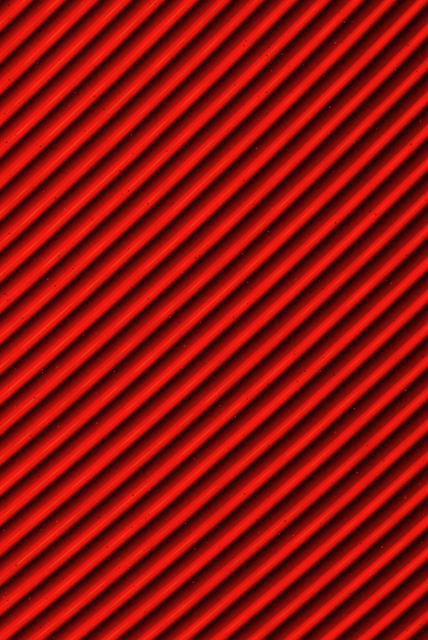
This texture is drawn by a Shadertoy shader. Its source:

```glsl
const vec3 SHADOW_RED = vec3(0.17, 0.010, 0.010);
const vec3 BRIGHT_RED = vec3(0.91, 0.082, 0.056);
const vec3 GLINT_ORANGE = vec3(0.97, 0.30, 0.10);
const vec3 DUST_PALE = vec3(0.85, 0.28, 0.22);
const float VALLEY = 0.36; // distance from crest down to the darkest line

float hash(vec2 p) {
    vec3 q = fract(p.xyx * 0.1031);
    q += dot(q, q.yzx + 33.33);
    return fract((q.x + q.y) * q.z);
}

vec2 gradientAt(vec2 cell) {
    float angle = 6.2832 * hash(cell);
    return vec2(cos(angle), sin(angle));
}

// Gradient noise, roughly -0.7 to 0.7
float gradientNoise(vec2 p) {
    vec2 i = floor(p), f = fract(p);
    vec2 s = f * f * f * (f * (f * 6.0 - 15.0) + 10.0);
    float a = dot(gradientAt(i), f);
    float b = dot(gradientAt(i + vec2(1, 0)), f - vec2(1, 0));
    float c = dot(gradientAt(i + vec2(0, 1)), f - vec2(0, 1));
    float d = dot(gradientAt(i + vec2(1, 1)), f - vec2(1, 1));
    return mix(mix(a, b, s.x), mix(c, d, s.x), s.y);
}

// Ridge count along the slightly fanned diagonal; uv runs rightward and downward
float ridgePhase(vec2 uv) {
    float across = 12.9 * uv.x * (1.0 - 0.09 * uv.y);
    return across + 20.0 * uv.y + 0.8 * uv.y * uv.y - 0.74;
}

// Broad light that falls off towards the right and the lower edge
float lightField(vec2 uv) {
    float fall = 0.6 * uv.x + 0.15 * uv.y * uv.y;
    float corner = smoothstep(0.7, 0.0, length((uv - vec2(1.0, 0.0)) * vec2(1.0, 1.4)));
    return clamp(1.0 - fall - 0.2 * corner, 0.0, 1.0);
}

// Tone over one ridge: a long lit face, a bright crest, then a quick drop
float ridgeTone(float d, float light) {
    float crest = mix(0.07, 0.13, light);
    float face = mix(0.40, 0.80, light) * smoothstep(VALLEY - 1.05, -0.14, d);
    float lit = smoothstep(-crest - 0.14, -crest, d);
    float shade = 1.0 - smoothstep(crest, VALLEY - 0.01, d);
    return mix(face, 1.0, lit) * shade;
}

// Scattered dust: x is coverage, y is the grain's random kind
vec2 dustGrain(vec2 p, float density, float seed) {
    vec2 q = p * density;
    vec2 cell = floor(q) + seed;
    vec2 center = 0.2 + 0.6 * vec2(hash(cell + 3.1), hash(cell + 7.7));
    vec2 offset = (fract(q) - center) / density;
    float radius = mix(0.0004, 0.0013, hash(cell + 12.3));
    float edge = 0.8 / iResolution.y;
    float cover = 1.0 - smoothstep(radius - edge, radius + edge, length(offset));
    return vec2(cover * step(0.84, hash(cell)), hash(cell + 21.9));
}

void mainImage(out vec4 fragColor, in vec2 fragCoord) {
    vec2 uv = fragCoord / iResolution.xy;
    uv.y = 1.0 - uv.y;
    vec2 p = fragCoord / iResolution.y;

    // Ridges with slight waviness; d is zero on the crest, positive below it
    float phase = ridgePhase(uv) + 0.02 * gradientNoise(p * 7.0);
    float pixel = fwidth(phase);
    float ridge = floor(phase + 1.0 - VALLEY);
    float d = phase - ridge;
    float along = dot(p, vec2(0.74, 0.67));

    // Shading, mottled paint and fine grain
    float light = lightField(uv);
    float tone = ridgeTone(d, light);
    tone *= 1.0 + 0.08 * gradientNoise(p * 22.0) + 0.05 * (hash(vec2(ridge, 4.0)) - 0.5);
    tone += 0.09 * gradientNoise(p * 170.0) * (1.0 - 0.5 * tone);
    vec3 color = mix(SHADOW_RED * mix(0.8, 1.15, light), BRIGHT_RED, clamp(tone, 0.0, 1.03));

    // Thin worn glint along each crest
    float glint = 1.0 - smoothstep(0.008, 0.018 + pixel, abs(d));
    float wear = smoothstep(-0.3, 0.35, gradientNoise(vec2(along * 26.0, ridge * 5.3)));
    color = mix(color, GLINT_ORANGE, glint * mix(0.2, 0.6, wear) * mix(0.35, 1.0, light));

    // Dust and tiny chips
    for (int i = 0; i < 3; i++) {
        float layer = float(i);
        vec2 grain = dustGrain(p, 23.0 + 14.0 * layer, 40.0 * layer);
        vec3 grainColor = mix(SHADOW_RED, DUST_PALE, step(0.6, grain.y));
        color = mix(color, grainColor, 0.5 * grain.x);
    }

    fragColor = vec4(clamp(color, 0.0, 1.0), 1.0);
}
```
